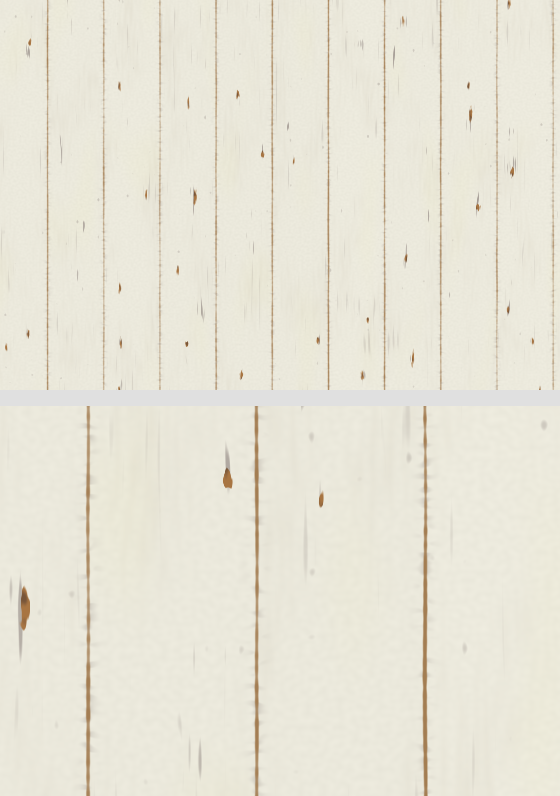
Top: the whole. Bottom: its middle third, enlarged.
A Shadertoy shader for this texture:

```glsl
const float PLANK_WIDTH = 0.1003;  // all lengths are fractions of canvas width
const float FIRST_SEAM = 0.0850;
const float ROW_HEIGHT = 0.087;    // one possible worn spot per plank and row
const float WEAR_CHANCE = 0.60;

const vec3 PAINT = vec3(0.924, 0.915, 0.865);
const vec3 AGED_PAINT = vec3(0.895, 0.880, 0.825);
const vec3 SCRATCH_GREY = vec3(0.58, 0.54, 0.52);
const vec3 BARE_WOOD = vec3(0.66, 0.46, 0.26);
const vec3 DARK_WOOD = vec3(0.40, 0.29, 0.21);
const vec3 SEAM_WOOD = vec3(0.64, 0.49, 0.32);

float hash(vec2 p) {
    vec3 q = fract(vec3(p.xyx) * 0.1031);
    q += dot(q, q.yzx + 33.33);
    return fract((q.x + q.y) * q.z);
}

vec2 hash2(vec2 p) {
    return vec2(hash(p + 17.3), hash(p + 91.7));
}

float cornerSlope(vec2 corner, vec2 offset) {
    float angle = 6.2832 * hash(corner);
    return dot(vec2(cos(angle), sin(angle)), offset);
}

float gradientNoise(vec2 p) {
    vec2 i = floor(p), f = p - i;
    vec2 s = f * f * f * (f * (f * 6.0 - 15.0) + 10.0);
    vec2 e = vec2(1.0, 0.0);
    float low = mix(cornerSlope(i, f), cornerSlope(i + e, f - e), s.x);
    float high = mix(cornerSlope(i + e.yx, f - e.yx), cornerSlope(i + 1.0, f - 1.0), s.x);
    return mix(low, high, s.y);
}

// Painted surface: broad ageing, brushed grain, fine bumps and nicks
vec3 paintedWood(vec2 p, float plank) {
    vec2 q = p + plank * vec2(3.7, 11.3);
    float broad = gradientNoise(q * vec2(22.0, 7.0));
    float grain = gradientNoise(q * vec2(190.0, 28.0));
    float bumps = gradientNoise(q * vec2(210.0, 240.0));
    float age = smoothstep(-0.1, 0.9, broad * 0.7 + grain * 0.45 + bumps * 0.25);
    vec3 color = mix(PAINT, AGED_PAINT, age);
    color += 0.018 * bumps + 0.006 * (hash(vec2(plank, 5.0)) - 0.5);
    color.b -= 0.018 * smoothstep(0.1, 0.6, gradientNoise(q * vec2(16.0, 5.0) + 40.0));
    float hairline = gradientNoise(q * vec2(230.0, 13.0) + 70.0) + 0.35 * broad;
    float nick = gradientNoise(q * vec2(105.0, 75.0) + 25.0);
    color = mix(color, SCRATCH_GREY, 0.22 * smoothstep(0.42, 0.70, hairline));
    return mix(color, SCRATCH_GREY, 0.35 * smoothstep(0.50, 0.68, nick));
}

// Worn spots of one plank: x = grey scratches, y = bare wood
vec2 wearAmount(vec2 p, float plank, float pixel) {
    float scratches = gradientNoise(p * vec2(270.0, 26.0) + plank * 7.1);
    float ragged = gradientNoise(p * vec2(330.0, 130.0));
    float row = floor(p.y / ROW_HEIGHT);
    vec2 wear = vec2(0.0);
    for (int k = -1; k <= 1; k++) {
        vec2 seed = vec2(plank + 31.0, row + float(k) + 12.0);
        if (hash(seed) > WEAR_CHANCE) continue;
        vec2 place = hash2(seed), size = hash2(seed + 53.0), kind = hash2(seed + 137.0);
        vec2 center = vec2(FIRST_SEAM + (plank + mix(0.14, 0.86, place.x)) * PLANK_WIDTH,
                           (row + float(k) + place.y) * ROW_HEIGHT);
        vec2 q = p - center;
        q.x -= q.y * 0.16 * (kind.x - 0.5);

        // Cluster of vertical scratches
        vec2 extent = mix(vec2(0.003, 0.010), vec2(0.012, 0.043), size * size);
        float cluster = exp(-dot(q / extent, q / extent));
        float ink = smoothstep(0.0, 0.34, scratches + 0.08 - 0.68 * (1.0 - cluster));
        wear.x = max(wear.x, ink * mix(0.45, 0.85, kind.y));

        // Flaked chip beside the cluster center
        vec2 chipSize = mix(vec2(0.0016, 0.004), vec2(0.0042, 0.0135), kind.yx * size.yx);
        vec2 c = q - extent * 0.35 * (place.yx - 0.5);
        float d = (length(c / chipSize) - 1.0 + 0.9 * ragged) * chipSize.x;
        float chip = 1.0 - smoothstep(-0.7 * pixel, 0.7 * pixel, d);
        wear.y = max(wear.y, chip * step(0.3, kind.x));
    }
    return wear;
}

// Joint between planks: x = bare line, y = cracked paint along its sides
vec2 seamAmount(float distanceX, float seam, float y, float pixel) {
    float along = gradientNoise(vec2(seam * 9.7, y * 9.0));
    float breaks = gradientNoise(vec2(seam * 5.3 + 2.5, y * 150.0));
    float ticks = gradientNoise(vec2(distanceX * 90.0 + seam * 4.1, y * 200.0));
    float halfWidth = 0.0009 + 0.0005 * along + 0.0004 * breaks;
    float line = 1.0 - smoothstep(halfWidth - pixel, halfWidth + pixel, abs(distanceX));
    float strength = mix(0.65, 1.0, hash(vec2(seam, 3.0))) + 0.35 * along + 0.3 * breaks;
    float reach = exp(-abs(distanceX) / 0.0028);
    return vec2(line * clamp(strength, 0.25, 1.0), reach * smoothstep(0.0, 0.4, ticks));
}

void mainImage(out vec4 fragColor, in vec2 fragCoord) {
    float pixel = 1.0 / iResolution.x;
    vec2 p = fragCoord * pixel;
    float across = (p.x - FIRST_SEAM) / PLANK_WIDTH;
    float plank = floor(across);
    float seam = floor(across + 0.5);
    float wobble = 0.0006 * gradientNoise(vec2(seam * 6.3, p.y * 14.0));
    float seamDistance = (across - seam) * PLANK_WIDTH + wobble;

    vec3 color = paintedWood(p, plank);
    vec2 joint = seamAmount(seamDistance, seam, p.y, pixel);
    color = mix(color, SCRATCH_GREY, 0.40 * joint.y);
    color = mix(color, SEAM_WOOD, joint.x);

    vec2 wear = wearAmount(p, plank, pixel);
    float stain = smoothstep(-0.05, 0.45, gradientNoise(p * vec2(210.0, 90.0) + 8.0));
    color = mix(color, SCRATCH_GREY, wear.x);
    color = mix(color, mix(BARE_WOOD, DARK_WOOD, 0.75 * stain), wear.y);
    fragColor = vec4(color, 1.0);
}
```
